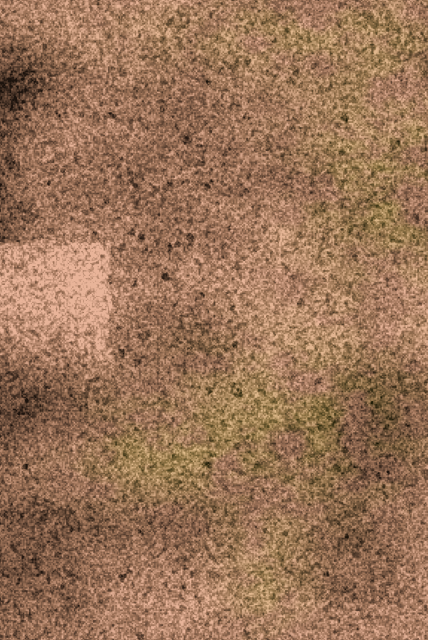
Write a Shadertoy shader that draws this texture.

```glsl
const vec3 SOOT = vec3(0.30, 0.23, 0.16);
const vec3 CLAY = vec3(0.61, 0.46, 0.34);
const vec3 PINK = vec3(0.77, 0.60, 0.48);
const vec3 MOSS_TINT = vec3(-0.035, 0.012, -0.065);
const float BASE_TONE = 0.665;      // red level of the bare plaster
const float FINE_GRAIN = 430.0;     // grains per canvas height
const float COARSE_GRAIN = 215.0;
const float GRAIN_CONTRAST = 0.34;
const float MOTTLE_CONTRAST = 0.30;
const float PIT_DEPTH = 0.17;
const float SPECK_CELLS = 58.0;     // speck cells per canvas height
const float SPECK_DEPTH = 0.27;
const float PATCH_TONE = 0.17;

float hash(vec2 cell) {
    uvec2 q = uvec2(ivec2(cell)) * uvec2(1597334673u, 3812015801u);
    uint n = (q.x ^ q.y) * 1597334673u;
    n = (n ^ (n >> 15)) * 2246822519u;
    n ^= n >> 13;
    return float(n >> 8) / 16777216.0;
}

float noise(vec2 p) {
    vec2 i = floor(p), f = fract(p);
    f = f * f * (3.0 - 2.0 * f);
    return mix(mix(hash(i), hash(i + vec2(1, 0)), f.x),
               mix(hash(i + vec2(0, 1)), hash(i + vec2(1, 1)), f.x), f.y);
}

float fbm(vec2 p) {
    float sum = 0.0, amp = 0.5;
    for (int i = 0; i < 5; i++) {
        sum += amp * noise(p);
        p = mat2(1.6, 1.2, -1.2, 1.6) * p + 17.3;
        amp *= 0.5;
    }
    return sum;
}

// Soft elliptical stain
float stain(vec2 p, vec2 centre, vec2 radius) {
    vec2 d = (p - centre) / radius;
    return exp(-dot(d, d));
}

// Dark spots scattered on a jittered grid
float specks(vec2 p, float density) {
    vec2 g = p * SPECK_CELLS, cell = floor(g);
    float wobble = 0.35 * (noise(p * 260.0) - 0.5);
    float cover = 0.0;
    for (int y = -1; y <= 1; y++)
    for (int x = -1; x <= 1; x++) {
        vec2 c = cell + vec2(x, y);
        vec2 jitter = vec2(hash(c + 101.0), hash(c + 211.0));
        float radius = mix(0.12, 0.38, pow(hash(c + 307.0), 2.0));
        float d = length(g - c - jitter) + wobble - radius;
        float present = step(hash(c + 401.0), density);
        cover = max(cover, present * smoothstep(0.12, -0.12, d));
    }
    return cover;
}

// Flaked pale area: crisp upper rim, ragged fading lower rim
float palePatch(vec2 p) {
    vec2 q = p + 0.022 * (vec2(fbm(p * 38.0), fbm(p * 38.0 + 53.0)) - 0.5);
    float right = smoothstep(0.175, 0.166, q.x + 0.06 * max(0.0, 0.60 - q.y) * sin(q.y * 70.0));
    float top = smoothstep(0.627, 0.619, q.y + 0.05 * max(0.0, 0.08 - q.x));
    float lower = mix(0.475, 0.438, smoothstep(0.09, 0.16, q.x));
    float streak = 0.05 * (noise(p * vec2(150.0, 24.0)) - 0.5);
    return right * top * smoothstep(lower - 0.02, lower + 0.045, q.y + streak);
}

// Broad grime along the left side and in the lower bands
float grime(vec2 p) {
    float g = 0.85 * stain(p, vec2(-0.01, 0.87), vec2(0.11, 0.065));
    g += 0.65 * stain(p, vec2(-0.02, 0.72), vec2(0.055, 0.14));
    g += 0.60 * stain(p, vec2(0.0, 0.36), vec2(0.14, 0.09));
    g += 0.75 * stain(p, vec2(0.0, 0.10), vec2(0.14, 0.12));
    g += 0.35 * stain(p, vec2(0.22, 0.18), vec2(0.22, 0.045));
    g += 0.45 * stain(p, vec2(0.61, 0.35), vec2(0.11, 0.08));
    g += 0.50 * stain(p, vec2(0.56, 0.15), vec2(0.10, 0.09));
    g += 0.25 * stain(p, vec2(0.34, 0.83), vec2(0.22, 0.04));
    return g + 0.18 * stain(p, vec2(0.26, 0.52), vec2(0.10, 0.16));
}

float moss(vec2 p) {
    float m = stain(p, vec2(0.62, 0.72), vec2(0.16, 0.17));
    m += 0.9 * stain(p, vec2(0.46, 0.34), vec2(0.20, 0.14));
    m += 0.7 * stain(p, vec2(0.23, 0.29), vec2(0.12, 0.07));
    m += 0.6 * stain(p, vec2(0.48, 0.95), vec2(0.30, 0.07));
    return m + 0.7 * stain(p, vec2(0.42, 0.09), vec2(0.07, 0.09));
}

void mainImage(out vec4 fragColor, in vec2 fragCoord) {
    vec2 p = fragCoord / iResolution.y;
    float mottle = fbm(p * vec2(7.0, 11.0) + 5.0) - 0.48;
    float cloud = fbm(p * vec2(20.0, 30.0) + 31.0);
    float patchCover = palePatch(p);
    float dirt = grime(p) * (0.35 + 1.35 * cloud) * (1.0 - 0.85 * patchCover);

    // Plaster tone with stains and grain
    float tone = BASE_TONE + MOTTLE_CONTRAST * mottle + 0.16 * (cloud - 0.48);
    tone += PATCH_TONE * patchCover - 0.36 * min(dirt, 1.1);
    tone += 0.08 * stain(p, vec2(0.64, 0.49), vec2(0.16, 0.04));
    float grain = noise(p * FINE_GRAIN) - 0.5;
    grain += 0.7 * (noise(p * COARSE_GRAIN + 71.0) - 0.5);
    tone += GRAIN_CONTRAST * grain;

    // Pits and specks
    float pits = smoothstep(0.58, 0.88, noise(p * 170.0 + 13.0) + 0.5 * (cloud - 0.48));
    float cluster = stain(p, vec2(0.30, 0.64), vec2(0.15, 0.15));
    float density = (0.035 + 0.20 * cluster) * (1.0 - patchCover);
    tone -= PIT_DEPTH * pits + SPECK_DEPTH * specks(p, density);
    tone = clamp(tone, 0.10, 0.90);

    // Tone ramp and olive growth
    vec3 color = tone < CLAY.r
        ? mix(SOOT, CLAY, (tone - SOOT.r) / (CLAY.r - SOOT.r))
        : mix(CLAY, PINK, (tone - CLAY.r) / (PINK.r - CLAY.r));
    float growth = min(moss(p), 1.0) * smoothstep(0.25, 0.65, cloud + 0.5 * mottle);
    color += MOSS_TINT * growth + vec3(0.012, -0.008, 0.008) * (1.0 - growth);
    fragColor = vec4(clamp(color, 0.0, 1.0), 1.0);
}
```
